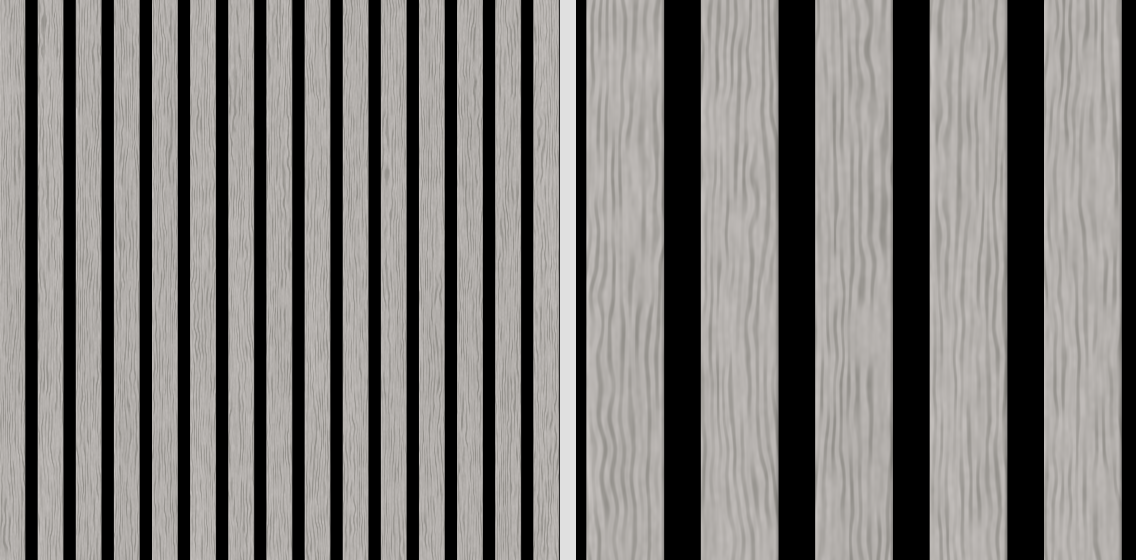
Left: the whole. Right: its middle third, enlarged.
Write a Shadertoy shader that draws this texture.

```glsl
// Upright grey wooden slats over a black backing, evenly spaced across.
// Each slat has its own grain: wavy broken pore lines, fine fibre streaks
// and faint broad tone shifts, all made from stretched value noise.

float hash(vec2 p) {
    vec3 q = fract(p.xyx * 0.1031);
    q += dot(q, q.yzx + 33.33);
    return fract((q.x + q.y) * q.z);
}

float noise(vec2 p) {
    vec2 cell = floor(p), f = fract(p);
    f = f * f * (3.0 - 2.0 * f);
    return mix(mix(hash(cell), hash(cell + vec2(1, 0)), f.x),
               mix(hash(cell + vec2(0, 1)), hash(cell + vec2(1, 1)), f.x), f.y);
}

// Darkness of the grain, 0 to 1; p.x in slat periods, p.y in canvas heights
float woodGrain(vec2 p, float seed) {
    vec2 offset = vec2(37.0, 91.0) * seed;

    // Pore lines bend slowly, with a small ragged wobble
    float line = p.x * 13.0
               + 2.0 * noise(vec2(p.x * 3.0, p.y * 9.0) + offset)
               + 0.6 * noise(vec2(p.x * 9.0, p.y * 55.0) + offset);
    float ridge = 1.0 - smoothstep(0.06, 0.36, abs(fract(line) - 0.5));

    // Each line fades in and out along its length
    float strength = noise(vec2(floor(line), p.y * 32.0) + offset);
    float pores = ridge * (0.2 + 0.9 * smoothstep(0.15, 0.85, strength));

    float fibre = noise(vec2(p.x * 34.0, p.y * 75.0) + offset);
    float fleck = noise(vec2(p.x * 30.0, p.y * 240.0) + offset);
    float broad = noise(vec2(p.x * 4.0, p.y * 5.0) + offset) - 0.5;
    return clamp(0.55 * pores + 0.24 * fibre + 0.12 * fleck + 0.14 * broad, 0.0, 1.0);
}

void mainImage(out vec4 fragColor, in vec2 fragCoord) {
    vec2 uv = fragCoord / iResolution.xy;
    float period = 0.0681;
    float x = (uv.x + 0.001) / period;
    float slat = floor(x), along = fract(x);
    float pixel = 1.0 / (iResolution.x * period);

    // Wood tone, slightly different on every slat
    float grain = woodGrain(vec2(along, uv.y), slat + 1.0);
    vec3 wood = mix(vec3(0.755, 0.738, 0.727), vec3(0.555, 0.545, 0.525), grain);
    wood *= 0.99 + 0.02 * hash(vec2(slat, 5.0));

    // Pale left rim and shaded right rim
    wood *= 1.0 + 0.05 * (1.0 - smoothstep(0.01, 0.05, along));
    wood *= 1.0 - 0.22 * smoothstep(0.645, 0.68, along);

    // Distance inside the slat, which fills 0.68 of each period
    float inside = 0.34 - abs(along - 0.34);
    inside = max(inside, along - 1.0);
    float cover = clamp(inside / pixel + 0.5, 0.0, 1.0);
    fragColor = vec4(wood * cover, 1.0);
}
```
